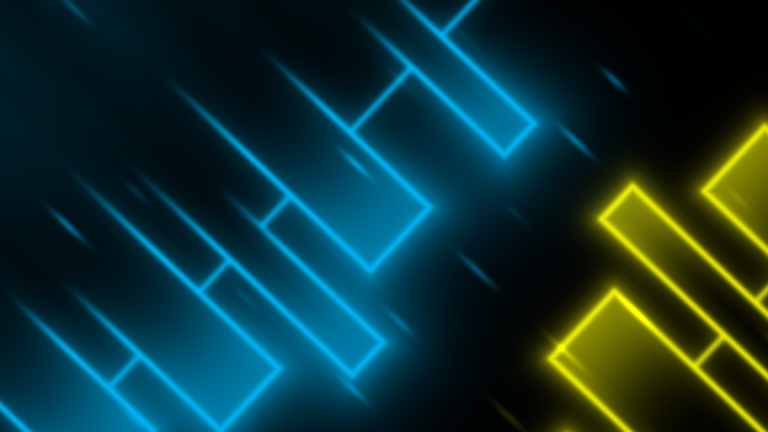
A WebGL 2 fragment shader for this background:

```glsl
#version 300 es
precision highp float;
// Diagonal neon bars: blue ones pointing down right, yellow ones pointing up left, with drifting sparks.
uniform vec2 u_resolution;
out vec4 outColor;

const vec3 BLUE = vec3(0.0, 0.71, 0.96);
const vec3 YELLOW = vec3(0.94, 0.95, 0.01);
const vec2 ALONG = vec2(0.727, 0.687);
const vec2 ACROSS = vec2(0.687, -0.727);

float hash(vec2 p) {
    vec3 q = fract(p.xyx * vec3(0.1031, 0.1030, 0.0973));
    q += dot(q, q.yzx + 33.33);
    return fract((q.x + q.y) * q.z);
}

float noise(vec2 p) {
    vec2 i = floor(p), f = fract(p);
    f = f * f * (3.0 - 2.0 * f);
    return mix(mix(hash(i), hash(i + vec2(1, 0)), f.x),
               mix(hash(i + vec2(0, 1)), hash(i + vec2(1, 1)), f.x), f.y);
}

float bell(float x, float width) {
    return exp(-x * x / (width * width));
}

float screen(float a, float b) {
    return 1.0 - (1.0 - a) * (1.0 - b);
}

// Bright core of a tube with a tight halo
float neon(float d) {
    return screen(0.88 * bell(d, 0.0085), 0.3 * exp(-abs(d) / 0.022));
}

// Adds one open-ended bar. q.x runs back from the tip, q.y across the bars.
// sides: lower and upper edge; len: their lengths; glow: fill level, reach, spread.
// light.x gathers the light, light.y stays 1 in the gaps between bars.
void addBar(inout vec2 light, vec2 q, vec2 sides, vec2 len, vec3 glow) {
    float c = q.y - 0.5 * (sides.x + sides.y);
    float side = abs(c) - 0.5 * (sides.y - sides.x);
    vec2 e = vec2(side, -q.x);
    float d = length(max(e, 0.0)) + min(max(e.x, e.y), 0.0);
    float edge = c < 0.0 ? len.x : len.y;
    float fade = 1.0 - smoothstep(0.55 * edge, 1.05 * edge, q.x);
    float fill = glow.x * bell(max(q.x, 0.0), glow.y) * exp(-max(d, 0.0) / glow.z);
    light.x = screen(light.x, screen(neon(d) * fade, fill));
    light.y *= smoothstep(-0.004, 0.004, side);
}

// Cross line that joins neighbouring bars
float rung(vec2 light, float d) {
    return screen(light.x, neon(d) * light.y * 0.85);
}

float blueBars(vec2 q) {
    vec3 glow = vec3(0.62, 0.28, 0.075);
    vec2 light = vec2(0, 1);
    addBar(light, vec2(1.095 - q.x, q.y), vec2(0.542, 0.641), vec2(0.48, 0.52), glow);
    addBar(light, vec2(1.053 - q.x, q.y), vec2(0.134, 0.334), vec2(0.66, 0.53), glow);
    addBar(light, vec2(1.189 - q.x, q.y), vec2(-0.071, 0.033), vec2(0.71, 0.52), glow);
    addBar(light, vec2(1.056 - q.x, q.y), vec2(-0.374, -0.176), vec2(0.50, 0.67), glow);
    addBar(light, vec2(0.943 - q.x, q.y), vec2(-0.683, -0.481), vec2(0.50, 0.46), glow);
    return rung(light, q.x - 0.8);
}

float yellowBars(vec2 q) {
    vec3 glow = vec3(0.52, 0.19, 0.025);
    vec2 len = vec2(1.0);
    vec2 light = vec2(0, 1);
    addBar(light, vec2(q.x - 1.361, q.y), vec2(0.588, 0.692), len, glow);
    addBar(light, vec2(q.x - 1.498, q.y), vec2(0.273, 0.486), len, glow);
    addBar(light, vec2(q.x - 1.490, q.y), vec2(0.799, 1.002), len, glow);
    addBar(light, vec2(q.x - 1.648, q.y), vec2(0.065, 0.167), len, glow);
    return rung(light, q.x - 1.752);
}

// Short streaks, at most one per grid cell, tinted by the half they fall in
vec3 sparks(vec2 q, vec2 size) {
    vec2 cell = floor(q / size);
    vec2 seed = cell + 40.0;
    vec2 jitter = vec2(hash(seed + 7.0), hash(seed + 19.0));
    vec2 d = q - (cell + 0.35 + 0.3 * jitter) * size;
    float level = 0.5 * hash(seed + 31.0) * step(0.4, hash(seed));
    float streak = bell(d.x, mix(0.025, 0.055, jitter.y)) * bell(d.y, 0.008);
    return mix(BLUE, YELLOW, step(1.2, (cell.x + 0.5) * size.x)) * streak * level;
}

// Streaky haze that dies out away from the upper left
float haze(vec2 q) {
    float streaks = mix(noise(q * vec2(1.5, 7.0) + 20.0), noise(q * vec2(2.0, 22.0) + 50.0), 0.3);
    return 0.2 * (1.0 - smoothstep(0.05, 0.95, q.x)) * mix(0.3, 1.1, streaks);
}

void main() {
    vec2 p = gl_FragCoord.xy / u_resolution.y;
    p.y = 1.0 - p.y;
    vec2 q = vec2(dot(p, ALONG), dot(p, ACROSS));
    vec3 color = BLUE * screen(haze(q), blueBars(q));
    color += YELLOW * yellowBars(q);
    color += sparks(q, vec2(0.34, 0.19));
    outColor = vec4(min(color, 1.0), 1.0);
}
```
